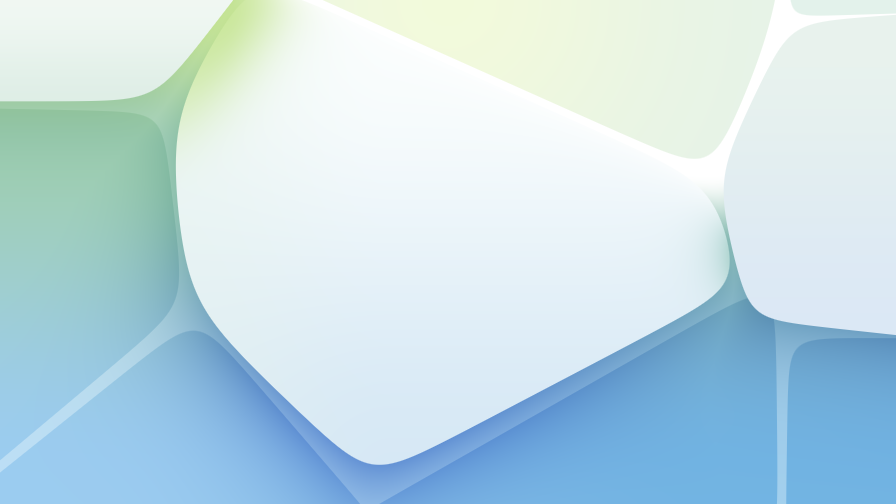
Write a WebGL 2 fragment shader that draws this background.

```glsl
#version 300 es
precision highp float;
// Pale rounded cards float above translucent green-to-blue cells.
// Each cell is a smooth maximum of half-planes; its distance drives
// the edges, soft shadows and inner glows. The canvas is 16 x 9 units.
uniform vec2 u_resolution;
out vec4 fragColor;

// Soft-cornered convex polygon, clockwise vertices, negative inside.
float cell(vec2 p, vec2 v[6], float roundness) {
    float sum = 0.0;
    for (int i = 0; i < 6; i++) {
        vec2 a = v[i];
        vec2 e = normalize(v[(i + 1) % 6] - a);
        float d = dot(p - a, vec2(-e.y, e.x));
        sum += exp(min(d / roundness, 60.0));
    }
    return roundness * log(max(sum, 1e-30));
}

float cover(float d) {
    return clamp(0.5 - d * u_resolution.y / 9.0, 0.0, 1.0);
}

void main() {
    vec2 p = gl_FragCoord.xy / u_resolution.y * 9.0;

    // Raised cards
    float center = cell(p, vec2[6](vec2(4.5, 9.42), vec2(12.8, 5.7), vec2(13.25, 3.9),
        vec2(6.62, 0.42), vec2(3.33, 3.56), vec2(2.98, 6.92)), 0.34);
    float topLeft = cell(p, vec2[6](vec2(-2, 11.1), vec2(2, 11.3), vec2(5.77, 11.08),
        vec2(2.77, 7.19), vec2(-2, 7.19), vec2(-3, 9)), 0.25);
    float top = cell(p, vec2[6](vec2(1.1, 11.08), vec2(5, 11.4), vec2(9, 11.4),
        vec2(14.05, 11.1), vec2(14.05, 8.9), vec2(12.7, 5.9)), 0.32);
    float corner = cell(p, vec2[6](vec2(14.05, 12), vec2(15, 12.5), vec2(17, 12.5),
        vec2(18, 11), vec2(18, 8.82), vec2(14.1, 8.7)), 0.15);
    float right = cell(p, vec2[6](vec2(14.1, 8.6), vec2(18, 8.88), vec2(19, 6),
        vec2(18, 2.8), vec2(13.38, 3.3), vec2(12.75, 5.8)), 0.25);

    // Sunken cells, merged into one distance
    float sunken = cell(p, vec2[6](vec2(-2, 7.1), vec2(2.9, 7), vec2(3.3, 3.55),
        vec2(-2, -0.9), vec2(-3, 2), vec2(-3, 5)), 0.25);
    sunken = min(sunken, cell(p, vec2[6](vec2(-2, -1.04), vec2(3.52, 3.38), vec2(7.3, -1),
        vec2(6, -2), vec2(3, -2.5), vec2(0, -2)), 0.3));
    sunken = min(sunken, cell(p, vec2[6](vec2(4.94, -1.04), vec2(13.85, 4.03), vec2(13.9, -1),
        vec2(12, -2), vec2(9, -2.5), vec2(7, -2)), 0.3));
    sunken = min(sunken, cell(p, vec2[6](vec2(14.08, 2.97), vec2(18, 2.95), vec2(18.5, 1),
        vec2(18, -1), vec2(16, -2), vec2(14.02, -1.2)), 0.25));

    // Lower layer: gradient, pale seams, then shadow cast by the cards
    vec3 low = mix(vec3(0.61, 0.80, 0.94), vec3(0.45, 0.71, 0.89), smoothstep(2.0, 13.0, p.x));
    vec3 color = mix(low, vec3(0.64, 0.82, 0.70), smoothstep(0.5, 7.0, p.y));
    vec3 shade = mix(vec3(0.22, 0.40, 0.76), vec3(0.46, 0.69, 0.60), smoothstep(1.0, 6.0, p.y));
    vec3 lime = vec3(0.75, 0.88, 0.54);
    float limeMix = smoothstep(6.3, 8.8, p.y);
    color = mix(color, lime, limeMix);
    shade = mix(shade, lime, limeMix);
    float gap = max(min(center, min(topLeft, right)), 0.0);
    float shadow = 0.82 * exp(-gap / 0.75);
    float seam = 1.0 - cover(sunken);
    color = mix(color, vec3(0.93, 0.98, 0.99), seam * 0.4 * (1.0 - 0.6 * shadow));
    color = mix(color, shade, shadow * (1.0 - 0.3 * seam));

    // White seams between the upper cards
    float white = smoothstep(4.6, 5.9, p.y) * smoothstep(4.1, 5.4, p.x);
    color = mix(color, vec3(1.0), white);

    // Central card with lime and teal inner glows
    vec3 face = mix(vec3(0.84, 0.91, 0.96), vec3(0.975, 0.99, 0.99), smoothstep(0.5, 8.2, p.y));
    face = mix(face, vec3(0.90, 0.95, 0.93), 0.5 * smoothstep(7.0, 3.2, p.x));
    float slant = max(dot(p - vec2(3.02, 6.92), vec2(0.857, -0.515)), 0.0);
    float limeGlow = exp(-slant * slant / 0.8) * smoothstep(5.2, 8.8, p.y);
    face = mix(face, vec3(0.78, 0.90, 0.58), 0.9 * limeGlow);
    float side = exp(-max(13.0 - p.x, 0.0) / 0.35) * exp(-pow((p.y - 4.5) / 0.9, 2.0));
    face = mix(face, vec3(0.62, 0.80, 0.77), 0.7 * side);
    face = mix(face, vec3(1.0), 0.6 * white * exp(min(center, 0.0) / 0.3));
    color = mix(color, face, cover(center));

    // Surrounding cards
    vec3 mint = mix(vec3(0.87, 0.93, 0.90), vec3(0.94, 0.97, 0.95), smoothstep(7.0, 9.0, p.y));
    color = mix(color, mint, cover(topLeft));
    float sun = exp(-dot(p - vec2(8.0, 9.0), p - vec2(8.0, 9.0)) / 14.0);
    color = mix(color, mix(vec3(0.90, 0.95, 0.91), vec3(0.95, 0.98, 0.86), sun), cover(top));
    color = mix(color, vec3(0.89, 0.95, 0.92), cover(corner));
    vec3 ice = mix(vec3(0.86, 0.91, 0.96), vec3(0.91, 0.95, 0.93), smoothstep(3.0, 8.5, p.y));
    color = mix(color, ice, cover(right));

    fragColor = vec4(color, 1.0);
}
```
